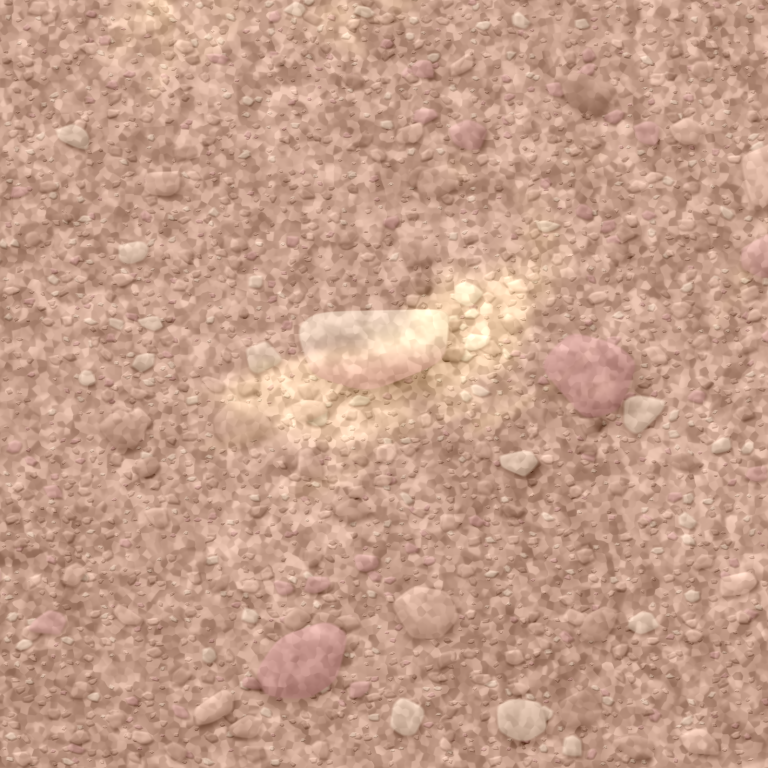
Write a Shadertoy shader that draws this texture.

```glsl
const vec3 SAND = vec3(0.765, 0.612, 0.535);
const vec3 PALE = vec3(0.85, 0.74, 0.66);
const vec3 PINK = vec3(0.77, 0.58, 0.545);
const vec3 SUN = vec3(0.19, 0.20, 0.14);
const vec2 LIGHT = vec2(-0.35, 0.94);
const float TAU = 6.2832;

float hash(vec2 p) {
    vec3 q = fract(p.xyx * vec3(0.1031, 0.1030, 0.0973));
    q += dot(q, q.yzx + 33.33);
    return fract((q.x + q.y) * q.z);
}

// Layered, warped sines for broad relief
float waves(vec2 p) {
    float sum = 0.0, amp = 0.5;
    for (int i = 0; i < 5; i++) {
        p = mat2(0.8, 0.6, -0.6, 0.8) * p * 1.75 + 0.9 * sin(p.yx) + 1.7;
        sum += amp * sin(p.x) * sin(p.y);
        amp *= 0.65;
    }
    return sum;
}

// Smooth cellular noise, centred on zero
float grains(vec2 p) {
    vec2 cell = floor(p);
    float sum = 0.0, total = 0.0;
    for (int y = -1; y <= 1; y++)
    for (int x = -1; x <= 1; x++) {
        vec2 id = cell + vec2(x, y);
        vec2 d = id + vec2(hash(id), hash(id + 71.3)) - p;
        float w = exp(-9.0 * dot(d, d));
        sum += w * (hash(id + 27.9) - 0.5);
        total += w;
    }
    return sum / total;
}

// Rounded polygon: normal in xy, signed distance in z
vec3 facets(vec2 p, float radius, float seed) {
    vec2 normal = vec2(0.0);
    float total = 0.0;
    for (int i = 0; i < 7; i++) {
        float k = float(i);
        float angle = (k + 0.8 * hash(vec2(seed, k))) * TAU / 7.0;
        vec2 dir = vec2(cos(angle), sin(angle));
        float side = dot(p, dir) / radius - mix(0.7, 1.1, hash(vec2(k, seed + 9.0)));
        float w = exp(min(12.0 * side, 60.0));
        normal += w * dir;
        total += w;
    }
    return vec3(normal / total, radius * log(total) / 12.0);
}

// Contact shadow, then the lit body
vec3 addStone(vec3 color, vec2 p, float radius, float seed, vec3 tint, float grain, float edge) {
    if (length(p) > 2.6 * radius) return color;
    p.x += p.y * (hash(vec2(seed, 41.0)) - 0.5) * 0.9;
    p.y *= mix(1.0, 1.6, hash(vec2(seed, 53.0)));
    float shade = facets(p + LIGHT * 0.28 * radius, radius, seed).z;
    color -= 0.17 * smoothstep(0.25 * radius, -0.25 * radius, shade);
    vec3 body = facets(p, radius, seed);
    float rim = smoothstep(-0.65 * radius, 0.0, body.z);
    float tone = 0.13 * dot(body.xy, LIGHT) * rim + 0.6 * grain;
    return mix(color, tint + tone, smoothstep(edge, -edge, body.z));
}

vec3 stoneTint(float pick) {
    vec3 tint = SAND + 0.15 * (fract(pick * 17.0) - 0.4);
    tint = mix(tint, PALE, 0.85 * step(0.68, pick));
    return mix(tint, PINK, 0.85 * step(0.88, pick));
}

// One layer of stones, at most one per cell
vec3 scatter(vec3 color, vec2 uv, float scale, float chance, float grain, float edge) {
    vec2 p = uv * scale;
    vec2 cell = floor(p);
    for (int y = -1; y <= 1; y++)
    for (int x = -1; x <= 1; x++) {
        vec2 id = cell + vec2(x, y);
        float seed = 200.0 * hash(id + scale);
        if (hash(id + 3.0 * scale) > chance) continue;
        vec2 jitter = vec2(hash(vec2(seed, 1.0)), hash(vec2(seed, 2.0)));
        float size = hash(vec2(seed, 3.0));
        float radius = mix(0.16, 0.37, size * size);
        vec2 center = id + mix(vec2(0.25), vec2(0.75), jitter);
        vec3 tint = stoneTint(hash(vec2(seed, 4.0)));
        color = addStone(color, p - center, radius, seed, tint, grain, edge * scale);
    }
    return color;
}

void mainImage(out vec4 fragColor, in vec2 fragCoord) {
    vec2 uv = fragCoord / iResolution.y;
    float edge = max(0.0022, 1.0 / iResolution.y);

    // Sandy ground
    float relief = waves(uv * 13.0) - waves(uv * 13.0 + LIGHT * 0.12);
    float grain = 0.2 * grains(uv * 115.0) + 0.16 * grains(uv * 52.0);
    float broad = waves(uv * 3.0 + 4.0);
    vec3 color = SAND + grain + 0.06 * clamp(relief, -1.0, 1.0) + 0.06 * broad;

    // Gravel, from grit to cobbles
    float scale = 64.0;
    for (int i = 0; i < 5; i++) {
        color = scatter(color, uv, scale, 0.52 - 0.06 * float(i), grain, edge);
        scale *= 0.6;
    }

    // Large rocks
    vec2 rock = uv - vec2(0.47, 0.545);
    float band = smoothstep(0.03, -0.03, rock.y + 0.03 * broad);
    vec3 rockTint = mix(PALE - 0.03, PINK + 0.02, band) + 0.07 * waves(uv * 16.0);
    color = addStone(color, rock, 0.105, 12.0, rockTint, grain, edge);
    color = addStone(color, uv - vec2(0.77, 0.52), 0.06, 31.0, PINK, grain, edge);
    color = addStone(color, uv - vec2(0.40, 0.14), 0.06, 47.0, PINK, grain, edge);

    // Dappled warm sunlight
    float dapple = waves(uv * 3.6 + vec2(8.0, 2.0)) + 0.25 * waves(uv * 11.0);
    float sun = smoothstep(0.2, 0.75, dapple) * smoothstep(0.2, 0.6, uv.y);
    color += SUN * sun;

    fragColor = vec4(clamp(color, 0.0, 1.0), 1.0);
}
```
